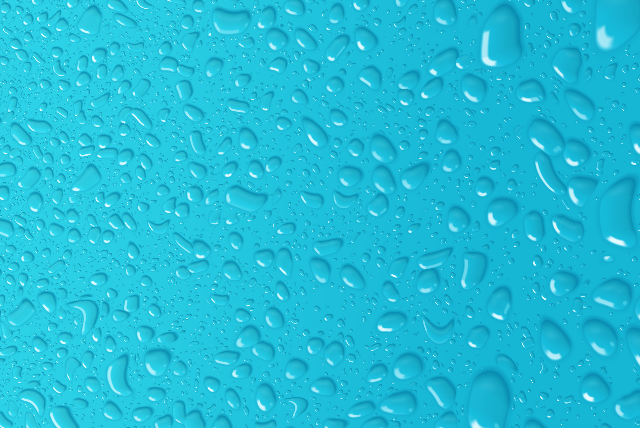
A Shadertoy shader for this texture:

```glsl
// Water droplets on a cyan sheet, small at the left and growing to the right.
#define VANISH vec2(-0.60, 0.68)
#define COARSE 8.5
#define LAYERS 4
#define LIGHT_DIR vec2(-0.53, -0.85)
#define SHEET_PALE vec3(0.175, 0.825, 0.905)
#define SHEET_DEEP vec3(0.085, 0.715, 0.835)
#define RIM vec3(0.025, 0.53, 0.68)
#define GLOW vec3(0.40, 0.87, 0.95)
#define GLINT vec3(0.90, 0.98, 1.0)

struct Drop {
    float dist;   // signed distance in drop radii
    vec2 offset;  // position from the drop's spine in radii
    float radius; // in warped canvas units
    float seed;
};

vec4 hash4(vec2 cell) {
    vec4 p = fract(cell.xyxy * vec4(0.1031, 0.1030, 0.0973, 0.1099));
    p += dot(p, p.wzxy + 33.33);
    return fract((p.xxyz + p.yzzw) * p.zywx);
}

mat2 rotation(float a) {
    float c = cos(a), s = sin(a);
    return mat2(c, s, -s, c);
}

// Bent, wobbly capsule; q is measured in radii.
Drop dropShape(vec2 q, float radius, float stretch, vec4 rnd) {
    mat2 turn = rotation(0.9 + (rnd.x - 0.5) * 2.8);
    vec2 s = q * turn;
    s.y += (rnd.y - 0.5) * 0.7 * stretch * s.x * s.x;
    s.x -= clamp(s.x, -stretch, stretch);
    vec2 n = turn * s;
    float a = atan(n.y, n.x);
    float edge = 1.0 + 0.09 * sin(2.0 * a + 6.3 * rnd.z) + 0.06 * sin(3.0 * a + 6.3 * rnd.w);
    return Drop(length(n) / edge - 1.0, n / edge, radius, rnd.z);
}

// Soft dark contact line, strongest on the side away from the light.
float contactShadow(Drop drop) {
    float side = -dot(normalize(drop.offset + 1e-4), LIGHT_DIR);
    return smoothstep(0.32, -0.02, drop.dist) * (0.22 + 0.78 * smoothstep(-0.1, 0.9, side));
}

vec3 shadeDrop(Drop drop, vec3 sheet) {
    vec2 n = drop.offset;
    float len = length(n);
    vec2 dir = n / max(len, 1e-3);
    float lit = dot(n, LIGHT_DIR);
    float facing = dot(dir, LIGHT_DIR);

    // Body darkens towards the far rim and glows near the light
    vec3 color = sheet * mix(0.90, 1.04, smoothstep(-0.8, 0.7, lit));
    color = mix(color, RIM, 0.75 * smoothstep(0.62, 1.0, len) * smoothstep(0.0, 0.8, -facing));
    color = mix(color, RIM, 0.35 * smoothstep(0.84, 1.0, len));
    color = mix(color, GLOW, 0.45 * smoothstep(0.45, 0.95, lit) * smoothstep(1.02, 0.85, len));

    // Pale sheen in the upper half
    vec2 sheen = (n - vec2(-0.12, 0.38)) / vec2(0.42, 0.2);
    color = mix(color, GLOW, 0.22 * exp(-dot(sheen, sheen)));

    // White crescent, with a faint dot opposite on some drops
    vec2 glintDir = rotation((drop.seed - 0.65) * 0.9) * LIGHT_DIR;
    float crescent = smoothstep(0.74, 0.94, dot(dir, glintDir)) * smoothstep(0.22, 0.08, abs(len - 0.72));
    color = mix(color, GLINT, crescent * mix(0.45, 1.0, fract(drop.seed * 7.0)));
    float dotMask = smoothstep(0.17, 0.07, length(n - vec2(0.55, -0.42)));
    return mix(color, GLOW, 0.5 * dotMask * step(0.5, fract(drop.seed * 13.0)));
}

void mainImage(out vec4 fragColor, in vec2 fragCoord) {
    vec2 p = fragCoord / iResolution.y;

    // Log-polar space keeps shapes round while their size grows with reach
    vec2 ray = p - VANISH;
    float reach = length(ray);
    float angle = atan(ray.y, ray.x);
    vec2 w = vec2(log(reach), angle) + 3.0;
    w += 0.010 * sin(w.yx * vec2(23.0, 19.0)) + 0.005 * sin(w.yx * vec2(47.0, 53.0) + 1.7);
    mat2 upright = rotation(angle);

    Drop nearest = Drop(9.0, vec2(1.0), 1.0, 0.0);
    float shadow = 0.0;
    for (int i = 0; i < LAYERS; i++) {
        float level = float(i);
        float scale = COARSE * pow(2.1, level);
        float share = i == 0 ? 0.24 : 0.98 - 0.11 * level;
        vec2 g = w * scale;
        // Finer drops shrink away beside coarser ones
        float crowd = 1.6 * smoothstep(0.42, 0.02, nearest.dist * nearest.radius * scale);
        Drop best = nearest;
        for (int k = 0; k < 9; k++) {
            vec2 cell = floor(g) + vec2(k % 3 - 1, k / 3 - 1);
            vec4 place = hash4(cell + 71.0 * level);
            vec4 form = hash4(cell + 71.0 * level + 19.5);
            if (place.w > share) continue;
            float stretch = 1.3 * pow(form.w, i == 0 ? 1.0 : 4.0);
            float radius = mix(i < 2 ? 0.23 : 0.11, i == 1 ? 0.37 : 0.29, place.z) / (1.0 + 0.4 * stretch);
            vec2 center = cell + 0.5 + (place.xy - 0.5) * (1.1 - 2.0 * radius);
            Drop drop = dropShape(upright * (g - center) / radius, radius / scale, stretch, form);
            drop.dist += crowd;
            shadow = max(shadow, contactShadow(drop));
            if (drop.dist < best.dist) best = drop;
        }
        nearest = best;
    }

    // Sheet fades from pale left to deep right
    float depth = smoothstep(-0.1, 1.25, p.x - 0.12 * p.y);
    vec3 sheet = mix(SHEET_PALE, SHEET_DEEP, depth);
    vec3 color = mix(sheet, RIM, 0.55 * shadow);

    float soft = max(0.04, 0.8 / (nearest.radius * reach * iResolution.y));
    color = mix(color, shadeDrop(nearest, sheet), smoothstep(soft, -soft, nearest.dist));
    fragColor = vec4(color, 1.0);
}
```
